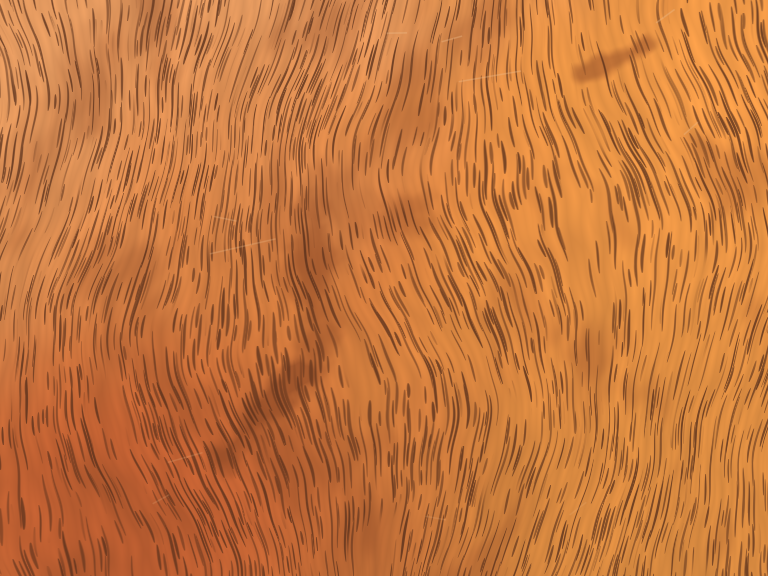
Reproduce this texture procedurally as a Shadertoy shader.

```glsl
// Varnished orange wood: dark pores drawn as tapered streaks in stretched cells,
// bent along a flow of layered sines, over a warm board with cellular fibre,
// soft stains and a few pale scratches.

const vec3 TAN    = vec3(0.86, 0.58, 0.36);
const vec3 GOLD   = vec3(0.91, 0.58, 0.27);
const vec3 AMBER  = vec3(0.82, 0.48, 0.24);
const vec3 RED    = vec3(0.79, 0.38, 0.20);
const vec3 UMBER  = vec3(0.56, 0.29, 0.15);
const vec3 PORE   = vec3(0.35, 0.19, 0.11);
const vec3 SCUFF  = vec3(0.93, 0.73, 0.53);

vec2 hash2(vec2 p) {
    vec3 q = fract(vec3(p.xyx) * vec3(0.1031, 0.1030, 0.0973));
    q += dot(q, q.yzx + 33.33);
    return fract((q.xx + q.yz) * q.zy);
}

// Distance to the nearest scattered point
float cellular(vec2 p) {
    vec2 id = floor(p), f = fract(p);
    float nearest = 2.0;
    for (int y = -1; y <= 1; y++)
        for (int x = -1; x <= 1; x++) {
            vec2 o = vec2(x, y);
            nearest = min(nearest, length(o + hash2(id + o) - f));
        }
    return nearest;
}

// Smooth mottling, about -1 to 1
float layeredSines(vec2 p) {
    float sum = 0.0, gain = 0.5;
    for (int i = 0; i < 4; i++) {
        sum += gain * sin(p.x + 1.3 * sin(p.y)) * cos(p.y + 1.1 * sin(p.x * 0.8));
        p = mat2(1.5, 1.1, -1.1, 1.5) * p + 2.7;
        gain *= 0.6;
    }
    return sum;
}

// Sideways shift that makes the grain lean and wave
float grainShift(vec2 p) {
    return 0.055 * sin(5.5 * p.y - 4.0 * p.x + 0.3)
         + 0.012 * sin(11.0 * p.y + 7.0 * p.x + 2.0)
         + 0.0035 * sin(27.0 * p.y + 11.0 * p.x)
         + 0.0012 * sin(61.0 * p.y - 23.0 * p.x);
}

// One tapered pore per cell; amount is the share of cells filled
float poreStreaks(vec2 q, vec2 cell, float width, float amount, float soft, float seed) {
    vec2 g = q / cell;
    g.y += 9.0 * hash2(vec2(floor(g.x), seed)).x;
    vec2 id = floor(g) + seed;
    vec2 a = hash2(id), b = hash2(id + 57.0), c = hash2(id + 113.0);
    float halfLength = mix(0.2, 0.48, a.x);
    vec2 d = fract(g) - 0.5;
    d -= vec2(0.5, 1.0 - 2.0 * halfLength) * (vec2(a.y, b.x) - 0.5);
    d.x += 0.25 * d.y * (c.y - 0.5);
    float taper = sqrt(max(0.0, 1.0 - pow(d.y / halfLength, 2.0)));
    float edge = abs(d.x) * cell.x - width * taper * mix(0.6, 1.35, b.y);
    float ink = 1.0 - smoothstep(-soft, soft, edge);
    float present = smoothstep(-0.08, 0.08, amount - c.x);
    return ink * present * smoothstep(0.0, 0.4, taper) * mix(0.6, 1.0, c.y);
}

float segmentDistance(vec2 p, vec2 a, vec2 b) {
    vec2 d = b - a;
    return length(p - a - d * clamp(dot(p - a, d) / dot(d, d), 0.0, 1.0));
}

float stain(vec2 p, vec2 a, vec2 b, float radius) {
    float wobble = 0.5 * radius * layeredSines(p * 22.0);
    return 1.0 - smoothstep(0.1 * radius, radius, segmentDistance(p, a, b) + wobble);
}

// Fine pale lines, mostly rising gently to the right
float scratches(vec2 p, float soft) {
    float sum = 0.0;
    for (int i = 0; i < 11; i++) {
        vec2 a = hash2(vec2(i, 7)), b = hash2(vec2(i, 31));
        vec2 start = a * vec2(1.25, 1.0);
        float angle = mix(-0.2, 0.75, b.x);
        vec2 end = start + mix(0.03, 0.17, b.y * b.y) * vec2(cos(angle), sin(angle));
        float d = segmentDistance(p, start, end);
        sum += (1.0 - smoothstep(0.0, soft + 0.0012, d)) * mix(0.25, 0.7, a.y);
    }
    return min(sum, 0.8);
}

// Warm board colour drifting across the canvas
vec3 boardColour(vec2 p, float mottle) {
    vec3 col = mix(TAN, AMBER, smoothstep(0.1, 0.85, p.x * 0.45 + 1.0 - p.y + 0.15 * mottle));
    col = mix(col, GOLD, smoothstep(0.55, 1.2, p.x + 0.2 * mottle));
    float redGlow = 1.0 - smoothstep(0.1, 0.5, length((p - vec2(0.2, 0.1)) * vec2(0.85, 1.1)));
    col = mix(col, RED, 0.85 * redGlow);
    return col * mix(0.93, 1.03, smoothstep(0.0, 0.8, p.y));
}

void mainImage(out vec4 fragColor, in vec2 fragCoord) {
    vec2 p = fragCoord / iResolution.y;
    float soft = max(0.0014, 0.7 / iResolution.y);
    vec2 grain = vec2(p.x + grainShift(p), p.y);
    float mottle = layeredSines(p * 5.0 + 1.0);

    // Board, fibre and darker clouds
    vec3 col = boardColour(p, mottle);
    float fibre = cellular(grain * vec2(75.0, 9.0));
    float bands = layeredSines(grain * vec2(19.0, 4.0));
    col *= 1.0 + 0.10 * (0.5 - fibre) + 0.06 * bands;
    col = mix(col, UMBER, 0.35 * smoothstep(0.1, 0.8, layeredSines(grain * vec2(10.0, 7.0) + 4.0)));

    // Stains
    float stains = stain(p, vec2(0.39, 0.21), vec2(0.51, 0.35), 0.045);
    stains += 0.7 * stain(p, vec2(0.54, 0.35), vec2(0.55, 0.62), 0.06);
    stains += 0.7 * stain(p, vec2(1.01, 0.87), vec2(1.12, 0.92), 0.022);
    stains += 0.5 * stain(p, vec2(0.68, 0.62), vec2(0.73, 0.64), 0.06);
    col = mix(col, UMBER, 0.7 * min(stains, 1.0));

    // Pores: medium, long and short streaks, crowded in bands
    float crowd = 0.5 + 0.38 * bands + 0.12 * mottle;
    float pores = poreStreaks(grain, vec2(0.0125, 0.115), 0.0019, crowd + 0.08, soft, 3.0);
    pores = max(pores, poreStreaks(grain + 0.37, vec2(0.0165, 0.19), 0.0017, crowd, soft, 19.0));
    pores = max(pores, poreStreaks(grain + 0.71, vec2(0.0105, 0.062), 0.0018, crowd - 0.1, soft, 41.0));
    col = mix(col, PORE, 0.82 * pores);

    col = mix(col, SCUFF, 0.6 * scratches(p, soft));
    fragColor = vec4(clamp(col, 0.0, 1.0), 1.0);
}
```
